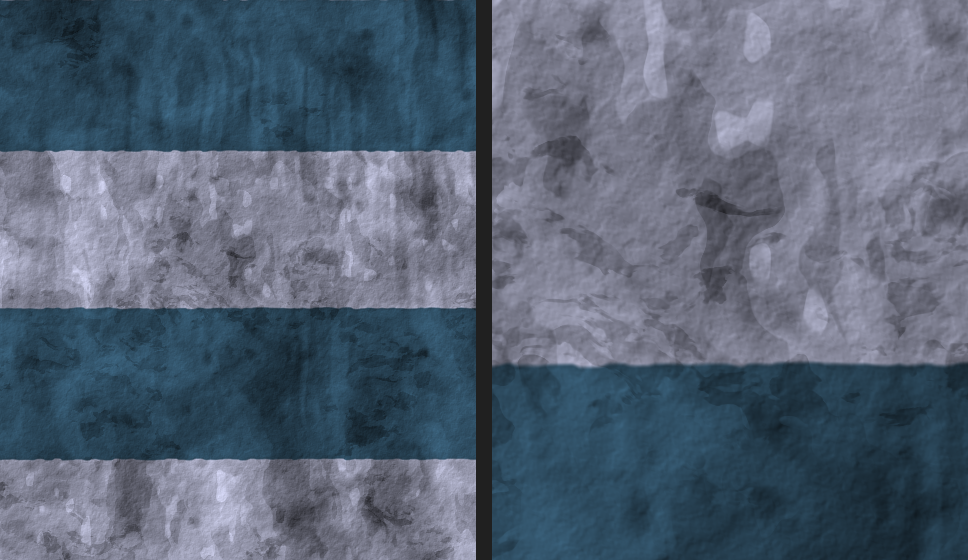
Left, the full canvas; right, a detail of the centre.
Give the GLSL for this pattern, as a WebGL 1 fragment shader.

```glsl
precision highp float;

uniform vec2 u_resolution;

// Lengths are in canvas heights
#define BAND_PERIOD 0.5508
#define BLUE_CENTER 0.3146
#define BLUE_HALF 0.1350
#define EDGE_WOBBLE 0.0035
#define EDGE_BLUR 0.0018
#define BLUE_PAINT vec3(0.166, 0.277, 0.352)
#define GREY_PAINT vec3(0.497, 0.503, 0.573)
#define CLOUD_WEAR 0.75
#define STREAK_WEAR 0.30
#define PEEL_WEAR 0.15
#define RELIEF 0.85

vec2 hash2(vec2 p) {
  vec3 q = fract(p.xyx * vec3(0.1031, 0.1030, 0.0973));
  q += dot(q, q.yzx + 33.33);
  return fract((q.xx + q.yz) * q.zy);
}

// Smooth cellular noise: cell values blended by distance to their points
float cellNoise(vec2 p) {
  vec2 cell = floor(p), f = fract(p);
  float sum = 0.0, total = 0.0;
  for (int j = -1; j <= 1; j++) {
    for (int i = -1; i <= 1; i++) {
      vec2 o = vec2(float(i), float(j));
      vec2 h = hash2(cell + o + 200.0);
      vec2 d = o + 0.15 + 0.7 * h - f;
      float w = exp(-6.0 * dot(d, d));
      sum += w * fract(h.x * 17.0 + h.y * 31.0);
      total += w;
    }
  }
  return sum / total;
}

float layered(vec2 p) {
  float sum = 0.0, amp = 0.46;
  for (int i = 0; i < 4; i++) {
    sum += amp * cellNoise(p);
    p = mat2(1.6, 1.2, -1.2, 1.6) * p + 19.7;
    amp *= 0.57;
  }
  return sum / 0.957;
}

// Sparse pits: one soft dent in a few of the cells
float pits(vec2 p) {
  vec2 cell = floor(p);
  vec2 h = hash2(cell + 71.0);
  vec2 d = fract(p) - 0.25 - 0.5 * h;
  float keep = step(0.72, fract(h.x * 13.0 + h.y * 7.0));
  return keep * (1.0 - smoothstep(0.03, 0.16, length(d)));
}

// Brightness change of the weathered plaster, around zero
float plasterTone(vec2 p, float grey) {
  vec2 warp = vec2(layered(p * 9.0), layered(p * 9.0 + 41.0)) - 0.5;
  vec2 q = p + 0.06 * warp;
  float cloud = layered(q * vec2(5.5, 4.5) + 3.0) - 0.5;
  float mottle = layered(q * 19.0 + 57.0) - 0.5;
  float tone = CLOUD_WEAR * (cloud + 0.7 * mottle);

  // Broad stained columns and narrow drips
  float column = cellNoise(vec2(q.x * 17.0, p.y * 1.7) + 11.0) - 0.5;
  float dripMask = smoothstep(0.48, 0.68, cellNoise(p * vec2(6.0, 4.5) + 23.0));
  float drip = cellNoise(vec2(p.x * 85.0 + 2.0 * warp.x, p.y * 7.0) + 5.0) - 0.5;
  tone += STREAK_WEAR * (0.45 * column + drip * dripMask);

  // Flaked coats with crisp outlines, densest on the left
  float coat = layered(vec2(q.x * 11.0, q.y * 5.0) + 83.0);
  float flake = smoothstep(0.535, 0.55, coat - 0.03 * p.x);
  float hollow = smoothstep(0.42, 0.40, coat + 0.03 * p.x);
  tone += PEEL_WEAR * mix(0.45, 1.0, grey) * (flake - hollow);

  // Rough scuffs, pits and pale chips
  float scuffMask = smoothstep(0.52, 0.66, layered(p * 7.0 + 130.0));
  float scuff = smoothstep(0.56, 0.64, layered(q * vec2(34.0, 55.0) + 9.0));
  tone -= 0.20 * scuffMask * scuff;
  tone -= 0.22 * pits((p + 0.025 * warp) * 10.0);
  float chip = smoothstep(0.80, 0.88, cellNoise(p * vec2(62.0, 38.0) + 7.0));
  tone += 0.22 * grey * chip * smoothstep(0.50, 0.62, coat);

  // Fine trowel relief lit from the upper left
  vec2 lit = vec2(-0.0013, 0.0013);
  float slope = layered(p * 58.0) - layered((p + lit) * 58.0);
  return tone + RELIEF * slope;
}

void main() {
  vec2 p = gl_FragCoord.xy / u_resolution.y;

  // Alternating bands with a slightly ragged painted edge
  float fromCenter = mod(p.y - BLUE_CENTER + 0.5 * BAND_PERIOD, BAND_PERIOD) - 0.5 * BAND_PERIOD;
  float wobble = EDGE_WOBBLE * (cellNoise(p * vec2(75.0, 20.0)) - 0.5);
  float edge = abs(fromCenter) - BLUE_HALF + wobble;
  float blur = max(EDGE_BLUR, 0.8 / u_resolution.y);
  float grey = smoothstep(-blur, blur, edge);

  float tone = plasterTone(p, grey);
  vec3 color = mix(BLUE_PAINT, GREY_PAINT, grey) * (1.0 + tone);

  // Pale fringe outside the paint, deeper line inside it
  color *= 1.0 + 0.10 * grey * exp(-abs(edge) / 0.004);
  color *= 1.0 - 0.12 * (1.0 - grey) * exp(-abs(edge) / 0.003);

  gl_FragColor = vec4(clamp(color, 0.0, 1.0), 1.0);
}
```
